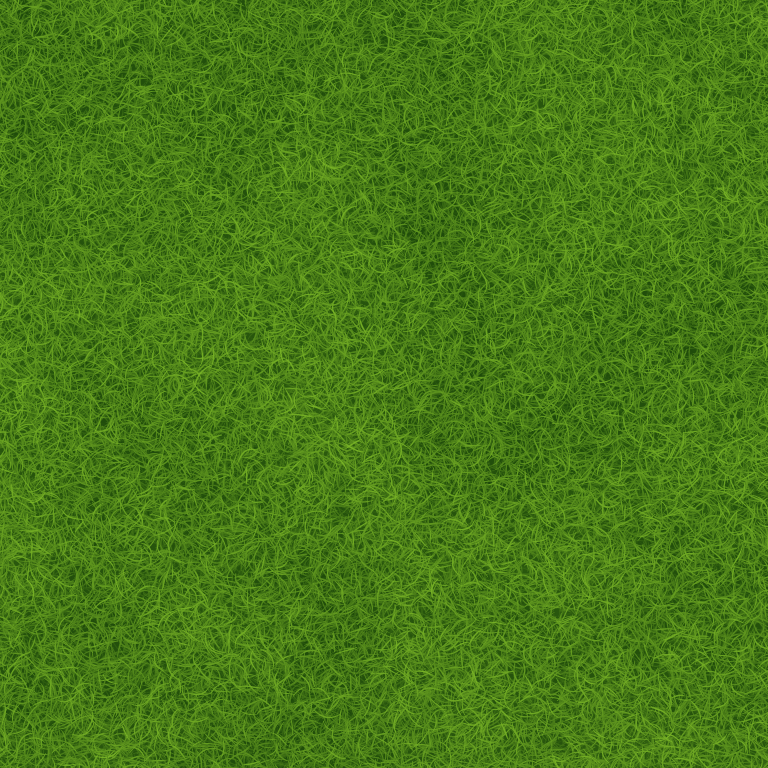
A Shadertoy shader for this texture:

```glsl
// Dense turf of fine, curled grass fibres pointing in every direction.
// Turned, jittered grids of bent strands are painted from dark roots up to
// bright tips; slow noise then makes some patches lighter or darker.

#define LAYERS 20
#define CELLS 50.0          // grid cells along the canvas height
#define HALF_WIDTH 0.042    // strand half width, in cells
#define CURL 0.65           // strongest bend of a strand
#define ROOT_TONE 0.14
#define TIP_TONE 0.74
#define TONE_SPREAD 0.34    // variation between single strands
#define PATCH_SCALE 7.0
#define PATCH_DEPTH 0.20
#define DARK_GREEN vec3(0.115, 0.285, 0.040)
#define LIGHT_GREEN vec3(0.500, 0.735, 0.155)

vec4 hash4(vec3 p) {
    vec4 q = fract(p.xyzx * vec4(0.1031, 0.1030, 0.0973, 0.1099));
    q += dot(q, q.wzxy + 33.33);
    return fract((q.xxyz + q.yzzw) * q.zywx);
}

mat2 rotation(float angle) {
    float c = cos(angle), s = sin(angle);
    return mat2(c, s, -s, c);
}

float valueNoise(vec2 p) {
    vec2 cell = floor(p), f = fract(p);
    f = f * f * (3.0 - 2.0 * f);
    float a = hash4(vec3(cell, 91.0)).x;
    float b = hash4(vec3(cell + vec2(1, 0), 91.0)).x;
    float c = hash4(vec3(cell + vec2(0, 1), 91.0)).x;
    float d = hash4(vec3(cell + vec2(1, 1), 91.0)).x;
    return mix(mix(a, b, f.x), mix(c, d, f.x), f.y);
}

// Coverage of one strand along x, bent by a parabola and a slight S curve
float strandCover(vec2 p, vec4 shape, float pixel) {
    float halfLength = mix(0.45, 0.85, shape.x);
    float bend = (shape.y * 2.0 - 1.0) * CURL;
    float sway = (shape.z - 0.5) * 0.7;
    float x = clamp(p.x, -halfLength, halfLength);
    float curve = bend * x * x + sway * x * (x * x - 0.3);
    float slope = 2.0 * bend * x + sway * (3.0 * x * x - 0.3);
    float side = (p.y - curve) / sqrt(1.0 + slope * slope);
    float dist = length(vec2(p.x - x, side));
    float along = abs(x) / halfLength;
    float width = HALF_WIDTH * mix(0.7, 1.2, shape.w) * (1.0 - 0.6 * along * along);
    return clamp((width - dist) / pixel + 0.5, 0.0, 1.0);
}

// Tone (x) and coverage (y) of the foremost strand in one layer
vec2 strandLayer(vec2 p, float layer, float pixel) {
    vec2 home = floor(p);
    vec2 front = vec2(0.0);
    for (int j = -1; j <= 1; j++)
    for (int i = -1; i <= 1; i++) {
        vec2 cell = home + vec2(i, j);
        vec4 place = hash4(vec3(cell, layer));
        vec4 shape = hash4(vec3(cell + 17.0, layer + 43.0));
        vec2 local = rotation(place.z * 6.2832) * (p - cell - place.xy);
        float cover = strandCover(local, shape, pixel);
        if (cover > front.y) front = vec2(place.w - 0.5, cover);
    }
    return front;
}

void mainImage(out vec4 fragColor, in vec2 fragCoord) {
    vec2 uv = fragCoord / iResolution.y;
    float pixel = CELLS / iResolution.y;

    // Strands from the roots upwards
    float tone = 0.08;
    for (int i = 0; i < LAYERS; i++) {
        float layer = float(i);
        float height = layer / float(LAYERS - 1);
        vec2 p = rotation(layer * 2.4) * uv * CELLS + layer * vec2(7.31, 3.77);
        vec2 strand = strandLayer(p, layer, pixel);
        float strandTone = mix(ROOT_TONE, TIP_TONE, height) + strand.x * TONE_SPREAD;
        tone = mix(tone, strandTone, strand.y * 0.92);
    }

    // Uneven patches of the lawn
    float patches = 0.6 * valueNoise(uv * PATCH_SCALE)
                  + 0.4 * valueNoise(uv * PATCH_SCALE * 2.7 + 5.3);
    tone += (patches - 0.5) * PATCH_DEPTH;

    fragColor = vec4(mix(DARK_GREEN, LIGHT_GREEN, clamp(tone, 0.0, 1.1)), 1.0);
}
```
